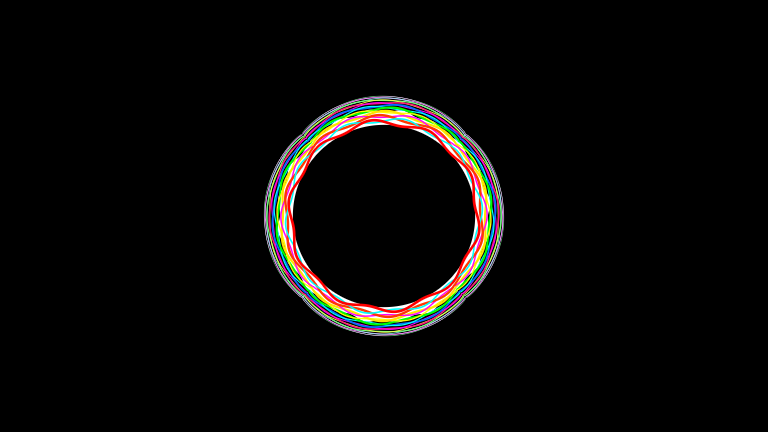
Write a WebGL 1 fragment shader that draws this background.

```glsl
precision highp float;
// A thin braided ring of rainbow strands on black. Wavy closed curves are
// packed closer toward a four-lobed rim; a white band backs the inner ones.
// Each strand is a distance to a polar curve with box-filtered coverage.

uniform vec2 u_resolution;

#define INNER_RADIUS 0.211
#define NOTCH_RADIUS 0.269
#define LOBE_HEIGHT 0.010
#define WAVES 10.0
#define WAVE_ANGLE 1.71
#define WAVE_SIZE 0.09
#define PACKING 1.7
#define RING_COUNT 9.0
#define WHITE_LIMIT 0.49

const int STRANDS = 17;

vec3 hueColor(float hue) {
  vec3 wheel = abs(fract(hue + vec3(0.0, 2.0, 1.0) / 3.0) * 6.0 - 3.0);
  return clamp(wheel - 1.0, 0.0, 1.0);
}

// Fraction of a pixel covered by a line of the given half width.
float lineCoverage(float dist, float halfWidth, float pixel) {
  return clamp((halfWidth - dist) / pixel + 0.5, 0.0, 1.0)
       - clamp((-halfWidth - dist) / pixel + 0.5, 0.0, 1.0);
}

void main() {
  vec2 p = (gl_FragCoord.xy - 0.5 * u_resolution) / u_resolution.y;
  float radius = length(p);
  float angle = atan(p.y, p.x + 1e-6);

  // Depth across the ring: 0 at the inner circle, 1 at the lobed rim.
  float rim = NOTCH_RADIUS + LOBE_HEIGHT * sqrt(abs(cos(2.0 * angle)));
  float thickness = rim - INNER_RADIUS;
  float depth = (radius - INNER_RADIUS) / thickness;
  float pixel = 1.0 / (u_resolution.y * thickness);
  float swing = WAVES * (angle - WAVE_ANGLE);

  // White backing with a scalloped outer border.
  float border = WHITE_LIMIT + 0.06 * cos(2.0 * swing);
  float backing = clamp(depth / pixel + 0.5, 0.0, 1.0)
                * clamp((border - depth) / pixel + 0.5, 0.0, 1.0);
  vec3 color = vec3(backing);

  // Strands from the rim inward; half steps swing the opposite way.
  for (int i = 0; i < STRANDS; i++) {
    float ring = 0.5 * float(STRANDS - 1 - i);
    float between = mod(float(i), 2.0);
    float remaining = 1.0 - ring / RING_COUNT;
    float center = 1.0 - 0.91 * pow(remaining, PACKING);
    float spacing = 0.172 * pow(remaining, PACKING - 1.0);
    float amplitude = WAVE_SIZE * remaining * (1.0 - 2.0 * between);
    center += amplitude * cos(swing + 0.8 * ring);

    float halfWidth = spacing * mix(0.27, 0.17, between);
    float hue = mix(ring * ring / 27.0, 0.333 * (ring + 1.0), between);
    float paleness = 0.55 * smoothstep(4.5, 6.5, ring);
    vec3 strand = mix(hueColor(hue), vec3(1.0), paleness);
    color = mix(color, strand, lineCoverage(abs(depth - center), halfWidth, pixel));
  }

  // Smooth cut at the rim.
  color *= clamp((1.0 - depth) / pixel + 0.5, 0.0, 1.0);
  gl_FragColor = vec4(color, 1.0);
}
```
